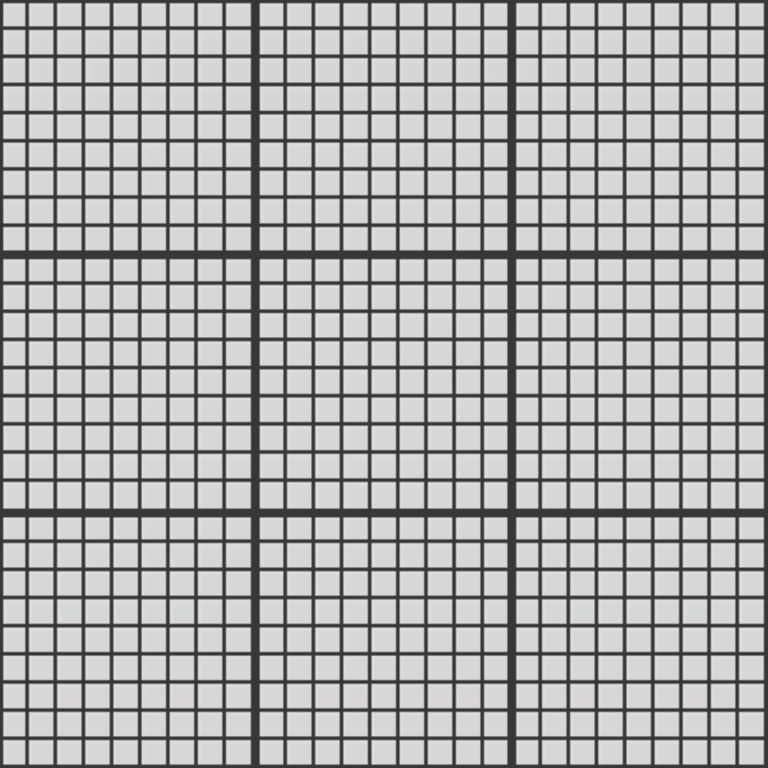
Write a WebGL 1 fragment shader that draws this pattern.

```glsl
precision highp float;

uniform vec2 u_resolution;

// Block size is 256 units; three blocks span the canvas.
const float BLOCK = 256.0;

// Signed offset to the nearest of the eight thin lines in each block.
vec2 thinOffset(vec2 p) {
  vec2 block = floor(p / BLOCK);
  vec2 first = 27.1 + 1.05 * mod(2.0 * (block + vec2(0.0, 2.0)), 3.0);
  vec2 local = p - block * BLOCK - first;
  vec2 index = clamp(floor(local / 28.15 + 0.5), 0.0, 7.0);
  return local - index * 28.15;
}

// Signed offset to the nearest thick divider, with its slight drift.
vec2 thickOffset(vec2 p) {
  vec2 edge = floor(p / BLOCK + 0.5);
  vec2 drift = vec2(0.5 * edge.x - 1.2, 2.2 * step(1.5, edge.y) - 1.2);
  return p - edge * BLOCK - drift;
}

// Faint bright rim on the right of and below a line.
vec2 rim(vec2 offset, float center) {
  vec2 d = (offset - center) / 1.3;
  return exp(-d * d);
}

void main() {
  vec2 uv = gl_FragCoord.xy / u_resolution;
  vec2 p = vec2(uv.x, 1.0 - uv.y) * 3.0 * BLOCK;
  float blur = max(1.25, 0.8 * 3.0 * BLOCK / min(u_resolution.x, u_resolution.y));

  // Soft grid lines
  vec2 thin = thinOffset(p);
  vec2 thick = thickOffset(p);
  vec2 dist = min(abs(thin) - 1.8, abs(thick) - 4.4);
  vec2 open = smoothstep(-blur, blur, dist);
  float cell = open.x * open.y;

  // Cell faces with a subtle bevel
  vec2 bevel = max(rim(thin, 3.9), rim(thick, 6.5));
  float face = 0.843 + 0.025 * max(bevel.x, bevel.y);
  vec3 color = vec3(mix(0.215, face, cell));

  // Slow drift between a magenta and a green tint
  float tint = cos(6.28318 * (p.y / (3.0 * BLOCK) - 0.1));
  color += 0.006 * tint * vec3(1.0, -1.0, 0.8);

  gl_FragColor = vec4(color, 1.0);
}
```
